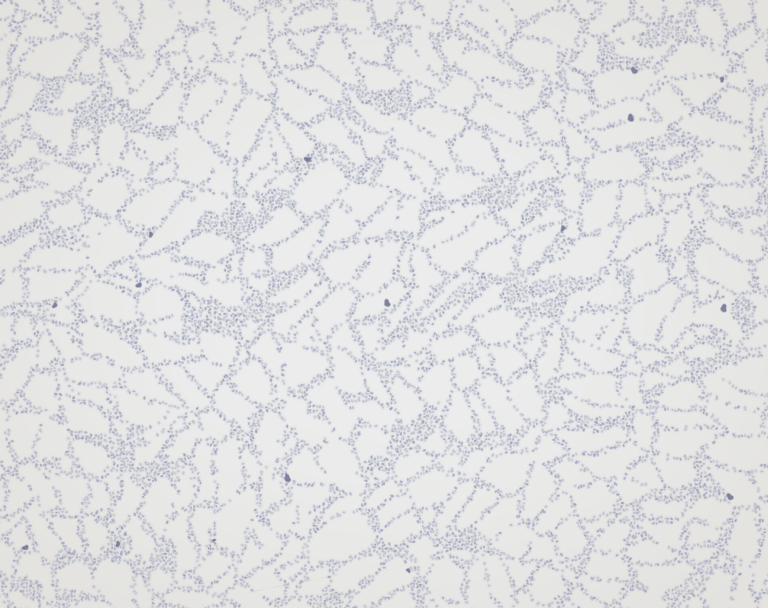
Give the GLSL for this texture, as a Shadertoy shader.

```glsl
const vec3 PAPER_CENTRE = vec3(0.920, 0.924, 0.920);
const vec3 PAPER_CORNER = vec3(0.890, 0.886, 0.874);
const vec3 PARTICLE_BLUE = vec3(0.61, 0.62, 0.75);
const vec3 PARTICLE_GREY = vec3(0.65, 0.66, 0.71);
const vec3 BLOT_BLUE = vec3(0.42, 0.44, 0.57);
const vec3 SCRATCH_TAN = vec3(0.86, 0.84, 0.81);

vec2 hash2(vec2 p) {
    vec3 q = fract(p.xyx * vec3(0.1031, 0.1030, 0.0973));
    q += dot(q, q.yzx + 33.33);
    return fract((q.xx + q.yz) * q.zy);
}

vec2 rotate(vec2 p, float angle) {
    float c = cos(angle), s = sin(angle);
    return vec2(c * p.x + s * p.y, c * p.y - s * p.x);
}

// Layered sines, roughly -1 to 1
float waves(vec2 p) {
    p += 0.8 * sin(p.yx * 0.7 + vec2(1.3, 4.1));
    return 0.55 * sin(p.x + 1.4 * sin(p.y * 0.8))
         * sin(p.y * 1.2 + 2.0) + 0.45 * sin(p.x * 0.9 - p.y * 1.7 + 0.6);
}

// Cellular noise: x = distance to the border, yz = cell index
vec3 cellular(vec2 p, float jitter) {
    vec2 base = floor(p), near = vec2(9.0), second = vec2(9.0), id = base;
    for (int y = -1; y <= 1; y++)
    for (int x = -1; x <= 1; x++) {
        vec2 cell = base + vec2(x, y);
        vec2 r = cell + 0.5 + jitter * (hash2(cell) - 0.5) - p;
        if (dot(r, r) < dot(near, near)) {
            second = near; near = r; id = cell;
        } else if (dot(r, r) < dot(second, second)) second = r;
    }
    return vec3(dot(0.5 * (near + second), normalize(second - near)), id);
}

// Distance to the walls between elongated arms, each grain with its own direction
float wallDistance(vec2 p, float grainSize, vec2 armSize) {
    vec2 bent = p + 0.006 * sin(p.yx * vec2(57.0, 51.0) + vec2(0.0, 2.0));
    vec3 grain = cellular(bent / grainSize + 7.0, 0.9);
    vec2 seed = hash2(grain.yz + 3.0);
    vec2 q = rotate(bent, 6.2832 * seed.x) / armSize + 40.0 + 17.0 * seed;
    return min(cellular(q, 0.95).x * armSize.x, grain.x * grainSize);
}

// How far particles spread from a wall at this place
float wallWidth(vec2 p, float pocket) {
    return 0.0036 + 0.0016 * waves(p * 70.0) + 0.014 * pocket;
}

// Small uneven particles along the walls: x = ink, y = haze, z = greyness
vec3 particles(vec2 p, float pitch, float pixel) {
    vec3 result = vec3(0.0);
    vec2 base = floor(p / pitch);
    for (int y = -1; y <= 1; y++)
    for (int x = -1; x <= 1; x++) {
        vec2 cell = base + vec2(x, y);
        vec2 centre = (cell + 0.5 + 0.85 * (hash2(cell + 11.0) - 0.5)) * pitch;
        vec2 r = p - centre;
        if (length(r) > 1.2 * pitch) continue;
        vec2 rnd = hash2(cell + 71.0), tone = hash2(cell + 131.0);
        float pocket = smoothstep(0.2, 0.9, 0.75 * waves(centre * vec2(14.0, 19.0))
                                          + 0.4 * waves(centre * 43.0 + 5.0));
        float gap = smoothstep(0.0, 0.6, waves(centre.yx * 52.0 + 9.0));
        float keep = 0.93 - 0.5 * gap * (1.0 - pocket);
        if (rnd.x > keep || wallDistance(centre, 0.23, vec2(0.047, 0.092)) > wallWidth(centre, pocket)) continue;
        float d = length(rotate(r, 6.2832 * tone.y) * vec2(0.8, 1.2));
        float core = 0.0008 * rnd.y;
        float ink = (1.0 - smoothstep(core, core + max(0.0030, pixel), d)) * mix(0.38, 1.0, tone.x * tone.x);
        float haze = 1.0 - smoothstep(0.2 * pitch, 1.2 * pitch, length(r));
        if (ink > result.x) result.xz = vec2(ink, tone.y);
        result.y = max(result.y, haze);
    }
    return result;
}

// Rare larger dark blots with uneven outlines
float blots(vec2 p, float pitch, float share, float pixel) {
    vec2 cell = floor(p / pitch);
    vec2 rnd = hash2(cell + 23.0);
    vec2 r = p - (cell + 0.2 + 0.6 * hash2(cell + 57.0)) * pitch;
    float angle = atan(r.y, r.x) + 6.2832 * rnd.y;
    float radius = mix(0.0025, 0.006, rnd.y) * (1.0 + 0.2 * sin(2.0 * angle) + 0.12 * sin(3.0 * angle));
    float soft = max(0.0018, pixel);
    return step(rnd.x, share) * (1.0 - smoothstep(radius - soft, radius + soft, length(r)));
}

float scratch(vec2 p, vec2 a, vec2 b, float pixel) {
    vec2 along = b - a;
    float t = clamp(dot(p - a, along) / dot(along, along), 0.0, 1.0);
    float d = length(p - a - along * t);
    return (1.0 - smoothstep(0.0, max(0.002, pixel), d)) * (0.6 + 0.4 * sin(t * 23.0));
}

void mainImage(out vec4 fragColor, in vec2 fragCoord) {
    float pixel = 1.0 / iResolution.y;
    vec2 p = fragCoord * pixel;
    vec2 centred = fragCoord / iResolution.xy - 0.5;

    // Uneven lamp light
    vec3 color = mix(PAPER_CENTRE, PAPER_CORNER, smoothstep(0.2, 0.72, length(centred)));

    // Scratches, particles and blots
    float lines = max(scratch(p, vec2(0.06, 0.86), vec2(0.49, 1.0), pixel),
                      scratch(p, vec2(0.41, 0.026), vec2(0.56, 0.055), pixel));
    color = mix(color, SCRATCH_TAN, 0.7 * lines);
    vec3 grains = particles(p, 0.0053, pixel);
    color = mix(color, PARTICLE_BLUE, 0.13 * grains.y);
    color = mix(color, mix(PARTICLE_BLUE, PARTICLE_GREY, grains.z), grains.x);
    color = mix(color, BLOT_BLUE, 0.85 * blots(p, 0.14, 0.22, pixel));
    fragColor = vec4(color, 1.0);
}
```
